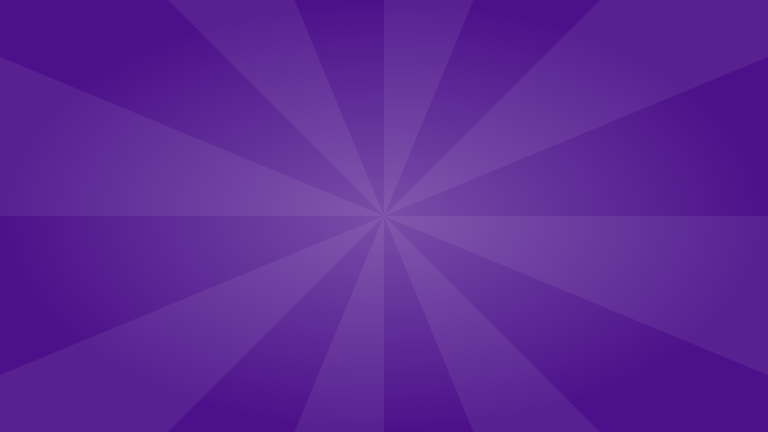
Give the GLSL for this background, as a Shadertoy shader.

```glsl
// Purple sunburst: sixteen equal sectors, alternately plain and lightened,
// meet at the canvas centre under a soft elliptical glow. The sector mask
// is a sine of the angle, scaled by radius into an edge distance.

// Coverage of the lighter sectors, smoothed over about one pixel
float sunburst(vec2 p, float pixel) {
    float angle = atan(p.y, p.x + 1e-6);
    float edgeDistance = -sin(8.0 * angle) / 8.0 * length(p);
    return smoothstep(-0.7 * pixel, 0.7 * pixel, edgeDistance);
}

void mainImage(out vec4 fragColor, in vec2 fragCoord) {
    // Centred units: canvas height is 1; fromCentre reaches 1 at each side
    vec2 p = (fragCoord - 0.5 * iResolution.xy) / iResolution.y;
    vec2 fromCentre = 2.0 * fragCoord / iResolution.xy - 1.0;

    vec3 white = vec3(1.0);
    vec3 color = vec3(0.298, 0.068, 0.541);

    // Translucent rays
    color = mix(color, white, 0.065 * sunburst(p, 1.0 / iResolution.y));

    // Linear glow that fades out where its ellipse touches the sides
    float glow = max(0.0, 1.0 - length(fromCentre) / 0.99);
    color = mix(color, white, 0.25 * glow);

    fragColor = vec4(color, 1.0);
}
```
